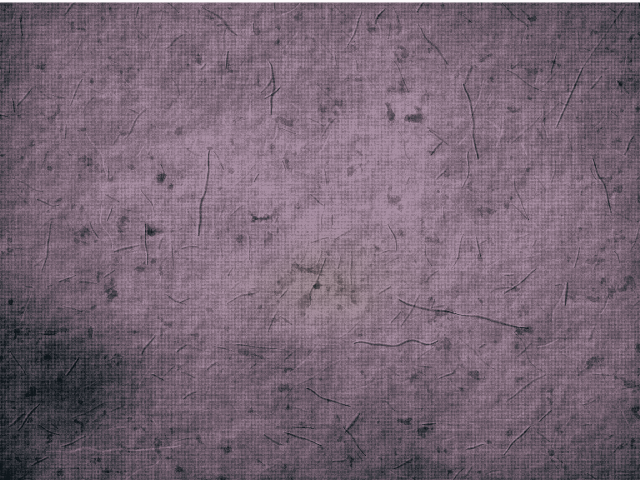
Give the GLSL for this texture, as a WebGL 2 fragment shader.

```glsl
#version 300 es
precision highp float;
uniform vec2 u_resolution;
out vec4 fragColor;

const float TAU = 6.28318;
const vec2 LIGHT_STEP = vec2(0.0025, -0.0025);

// Long cracks: start and end, in canvas heights
const vec4 CRACKS[11] = vec4[](
  vec4(0.83, 0.375, 0.95, 0.35), vec4(0.95, 0.35, 1.10, 0.315),
  vec4(0.74, 0.28, 0.91, 0.29), vec4(0.97, 0.82, 1.00, 0.67),
  vec4(0.435, 0.68, 0.41, 0.51), vec4(0.56, 0.87, 0.57, 0.76),
  vec4(0.42, 0.985, 0.50, 0.92), vec4(0.87, 0.95, 0.93, 0.87),
  vec4(0.64, 0.185, 0.73, 0.155), vec4(1.18, 0.41, 1.172, 0.36),
  vec4(1.24, 0.67, 1.275, 0.56));

// Chipped plaster: centre and radius
const vec3 CHIPS[10] = vec3[](
  vec3(0.83, 0.765, 0.045), vec3(0.775, 0.487, 0.024), vec3(0.316, 0.515, 0.016),
  vec3(0.357, 0.62, 0.030), vec3(0.54, 0.54, 0.045), vec3(0.90, 0.40, 0.028),
  vec3(0.75, 0.92, 0.030), vec3(0.235, 0.39, 0.020), vec3(1.08, 0.32, 0.032),
  vec3(0.66, 0.40, 0.042));

float hash(vec2 p) {
  vec3 q = fract(vec3(p.xyx) * 0.1031);
  q += dot(q, q.yzx + 33.33);
  return fract((q.x + q.y) * q.z);
}

float noise(vec2 p) {
  vec2 i = floor(p), f = fract(p);
  f = f * f * (3.0 - 2.0 * f);
  return mix(mix(hash(i), hash(i + vec2(1, 0)), f.x),
             mix(hash(i + vec2(0, 1)), hash(i + vec2(1, 1)), f.x), f.y);
}

float fbm(vec2 p) {
  float sum = 0.0, amp = 0.5;
  for (int i = 0; i < 5; i++) {
    sum += amp * noise(p);
    p = mat2(1.6, 1.2, -1.2, 1.6) * p + 7.3;
    amp *= 0.5;
  }
  return sum;
}

float blob(vec2 p, vec2 centre, vec2 radius) {
  vec2 d = (p - centre) / radius;
  return exp(-dot(d, d));
}

// Stroke tapering towards both ends
float stroke(vec2 p, vec2 a, vec2 b, float width) {
  vec2 pa = p - a, ba = b - a;
  float t = clamp(dot(pa, ba) / dot(ba, ba), 0.0, 1.0);
  float w = width * (0.5 + 2.0 * t * (1.0 - t));
  return 1.0 - smoothstep(0.0, w, length(pa - ba * t));
}

// Dark groove with a lit rim
float groove(vec2 p, vec2 a, vec2 b, float width) {
  return 0.45 * stroke(p + LIGHT_STEP, a, b, width) - stroke(p, a, b, width);
}

// One random scratch per grid cell, steep above and flatter below
float scratches(vec2 p, float scale, float seed) {
  float sum = 0.0;
  vec2 cell = floor(p * scale);
  for (int k = 0; k < 9; k++) {
    vec2 id = cell + vec2(k % 3 - 1, k / 3 - 1);
    float r = hash(id + seed), s = hash(id + seed + 31.7);
    vec2 mid = (id + vec2(s, hash(id + seed + 57.1))) / scale;
    float angle = mix(0.0, 1.75, smoothstep(0.3, 0.6, mid.y)) + (r - 0.5) * 2.2;
    vec2 arm = vec2(cos(angle), sin(angle)) * (0.12 + 0.35 * s) / scale;
    float strength = fract(r * 17.0) * 1.8 - 0.6;
    sum += strength * groove(p, mid - arm, mid + arm, 0.0032);
  }
  return sum;
}

// Broad light and shade
float shade(vec2 p, float width) {
  float t = 0.91 - 0.43 * exp(-p.x / 0.10) - 0.30 * exp((p.x - width) / 0.12);
  t -= 0.32 * exp((p.y - 1.0) / 0.08) + 0.45 * exp(-p.y / 0.12);
  t -= 0.50 * blob(p, vec2(0.12, 0.24), vec2(0.22, 0.15));
  t -= 0.16 * blob(p, vec2(0.56, 0.26), vec2(0.11, 0.08));
  t -= 0.16 * blob(p, vec2(0.75, 0.16), vec2(0.50, 0.13));
  t -= 0.16 * blob(p, vec2(1.27, 0.86), vec2(0.25, 0.22));
  return t + 0.05 * blob(p, vec2(0.65, 0.60), vec2(0.45, 0.30));
}

// Linen threads with uneven rows and columns
float weave(vec2 p) {
  vec2 wave = cos(p * 144.0 * TAU);
  float column = noise(p * vec2(210.0, 24.0)), row = noise(p * vec2(24.0, 210.0));
  return 0.36 * (wave.x + wave.y) + 0.8 * (column + row - 1.0);
}

float ramp(float a, float b, float t) { return clamp((t - a) / (b - a), 0.0, 1.0); }

vec3 palette(float t) {
  vec3 c = mix(vec3(0.06, 0.09, 0.11), vec3(0.24, 0.24, 0.27), ramp(-0.05, 0.30, t));
  c = mix(c, vec3(0.37, 0.32, 0.37), ramp(0.30, 0.52, t));
  c = mix(c, vec3(0.48, 0.40, 0.46), ramp(0.52, 0.74, t));
  return mix(c, vec3(0.66, 0.56, 0.64), ramp(0.74, 1.12, t));
}

void main() {
  vec2 p = gl_FragCoord.xy / u_resolution.y;
  float width = u_resolution.x / u_resolution.y;
  vec2 bent = p + 0.014 * (vec2(noise(p * 28.0), noise(p * 28.0 + 40.0)) - 0.5);

  // Cloudy plaster, lit from the upper left
  float cloud = fbm(p * 6.0);
  float relief = fbm(bent * 24.0) - fbm((bent + 2.0 * LIGHT_STEP) * 24.0);
  float tone = shade(p, width) + 0.38 * (cloud - 0.48) + 0.85 * relief;
  tone += (0.11 + 0.10 * noise(p * 7.0)) * weave(p);
  tone += 0.20 * (hash(floor(p * 384.0)) - 0.5);

  // Cracks, scratches and chips
  float marks = 0.75 * scratches(bent, 9.0, 3.0) + 0.6 * scratches(bent, 19.0, 11.0);
  for (int i = 0; i < 11; i++) marks += groove(bent, CRACKS[i].xy, CRACKS[i].zw, 0.0046);
  marks += 0.8 * groove(p, vec2(1.16, 0.735), vec2(1.215, 0.86), 0.0035);
  marks += 0.3 * groove(p, vec2(1.215, 0.86), vec2(1.305, 0.99), 0.003);
  marks += 0.5 * stroke(bent, vec2(0.10, 0.06), vec2(0.38, 0.07), 0.004);
  marks -= 0.25 * groove(bent, vec2(0.60, 0.475), vec2(0.73, 0.525), 0.014);
  float grit = fbm(bent * 48.0);
  float flakes = smoothstep(0.50, 0.62, grit);
  for (int i = 0; i < 10; i++) marks -= flakes * blob(p, CHIPS[i].xy, vec2(CHIPS[i].z));
  marks -= 0.5 * smoothstep(0.66, 0.76, grit);
  tone += 0.55 * clamp(marks, -1.2, 0.6);

  // Colour, brown stain and pale top border
  vec3 color = palette(tone);
  float stain = blob(p, vec2(0.70, 0.41), vec2(0.17, 0.08)) * smoothstep(0.35, 0.65, cloud);
  color *= mix(vec3(1.0), vec3(0.95, 0.98, 0.91), stain);
  float border = smoothstep(0.9935, 0.9961, p.y);
  fragColor = vec4(mix(color, vec3(0.99, 0.98, 0.99), border), 1.0);
}
```
